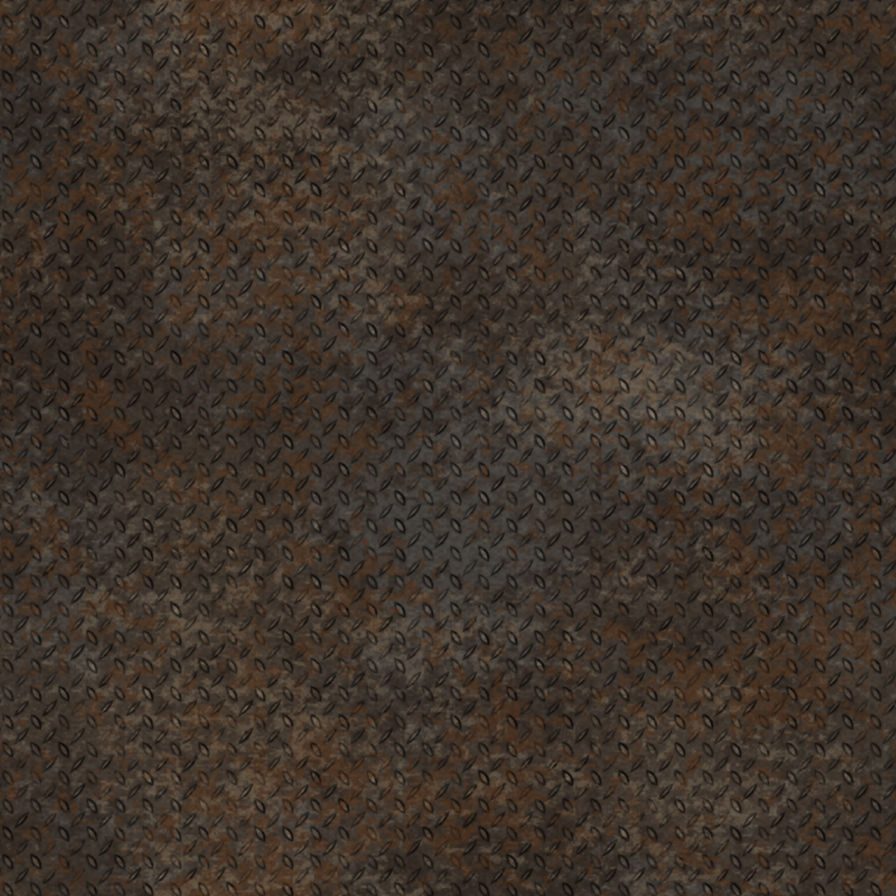
This texture is drawn by a Shadertoy shader. Its source:

```glsl
float hash(vec2 p) {
    return fract(sin(dot(p, vec2(127.1, 311.7))) * 43758.5453);
}

// Value noise that wraps after a whole number of cells
float noise(vec2 p, vec2 period, float seed) {
    vec2 cell = floor(p);
    vec2 f = fract(p);
    f = f * f * (3.0 - 2.0 * f);
    vec2 lo = mod(cell, period) + seed;
    vec2 hi = mod(cell + 1.0, period) + seed;
    return mix(mix(hash(lo), hash(vec2(hi.x, lo.y)), f.x),
               mix(hash(vec2(lo.x, hi.y)), hash(hi), f.x), f.y);
}

// Layered noise; gain sets how rough the small layers are
float fbm(vec2 uv, vec2 frequency, int octaves, float gain, float seed) {
    float sum = 0.0;
    float total = 0.0;
    float amplitude = 1.0;
    for (int octave = 0; octave < octaves; octave++) {
        sum += amplitude * noise(uv * frequency, frequency, seed);
        total += amplitude;
        frequency *= 2.0;
        amplitude *= gain;
        seed += 17.3;
    }
    return sum / total;
}

vec2 rotate(vec2 p, float angle) {
    float c = cos(angle);
    float s = sin(angle);
    return vec2(c * p.x + s * p.y, c * p.y - s * p.x);
}

// Pointed oval along y; size holds half width and half length
float lozenge(vec2 p, vec2 size) {
    float offset = (size.y * size.y - size.x * size.x) / (2.0 * size.x);
    return length(abs(p) + vec2(offset, 0.0)) - offset - size.x;
}

// Raised tread: soft groove, heavier on the shaded flank, and a lit crown
vec3 addTread(vec3 color, vec2 grid, vec2 center, float angle, vec2 size,
              float strength, float repeats, float blur) {
    vec2 cell = floor(grid - center + 0.5);
    vec2 local = rotate(grid - center - cell, angle);
    float wear = hash(mod(cell, vec2(repeats)) + center * 37.0);
    float d = lozenge(local, size) - 0.02;
    float crown = 1.0 - smoothstep(-0.07 - blur, 0.0, d);
    float groove = 1.0 - smoothstep(0.01, 0.05 + blur, abs(d));
    float shadow = 1.0 - smoothstep(0.0, 0.14, abs(d));
    float side = clamp(local.x / size.x, -1.0, 1.0);
    color *= 1.0 - 0.12 * strength * shadow;
    color *= 1.0 + crown * strength * (0.12 + 0.26 * wear - 0.12 * side);
    float depth = mix(0.32, 0.56, wear) * (1.0 + 0.3 * side);
    return color * (1.0 - groove * strength * depth);
}

void mainImage(out vec4 fragColor, in vec2 fragCoord) {
    const float REPEATS = 32.0;
    const vec3 BROWN = vec3(0.238, 0.203, 0.172);
    const vec3 STEEL = vec3(0.270, 0.257, 0.242);
    const vec3 SOOT = vec3(0.180, 0.143, 0.118);
    const vec3 RUST = vec3(0.300, 0.195, 0.120);
    const vec3 DUST = vec3(0.390, 0.335, 0.270);

    vec2 uv = fragCoord / iResolution.xy;
    float blur = 0.6 * REPEATS / min(iResolution.x, iResolution.y);

    // Broad stains
    float coolStain = fbm(uv, vec2(4.0, 6.0), 5, 0.65, 3.0);
    float darkStain = fbm(uv, vec2(4.0, 7.0), 5, 0.65, 41.0);
    float paleStain = fbm(uv, vec2(5.0, 7.0), 5, 0.65, 83.0);
    float rustStain = fbm(uv, vec2(9.0), 4, 0.65, 127.0);

    // Fine corrosion
    float pitting = fbm(uv, vec2(80.0), 3, 0.75, 171.0);
    float flakes = fbm(uv, vec2(72.0), 3, 0.75, 219.0);
    float powder = fbm(uv, vec2(96.0), 3, 0.75, 307.0);
    float grain = noise(uv * 320.0, vec2(320.0), 263.0);

    // Plate colour, layered from bare metal to dust
    float steel = smoothstep(0.38, 0.62, 0.7 * coolStain + 0.3 * powder);
    vec3 color = mix(BROWN, STEEL, steel);
    float soot = smoothstep(0.42, 0.64, 0.45 * darkStain + 0.55 * pitting);
    color = mix(color, SOOT, 0.70 * soot);
    float rust = smoothstep(0.49, 0.64, 0.38 * rustStain + 0.62 * flakes);
    color = mix(color, RUST, 0.72 * rust);
    float dust = smoothstep(0.50, 0.70, 0.42 * paleStain + 0.58 * powder);
    color = mix(color, DUST, 0.62 * dust);
    color *= 0.92 + 0.22 * grain;
    color *= 1.0 + 0.22 * (paleStain - darkStain);

    // Two tread directions, staggered by half a cell
    vec2 grid = uv * REPEATS;
    float exposed = mix(1.0, 0.45, smoothstep(0.42, 0.64, flakes));
    color = addTread(color, grid, vec2(0.28, 0.22), 0.58, vec2(0.095, 0.25),
                     exposed, REPEATS, blur);
    color = addTread(color, grid, vec2(0.78, 0.72), -0.72, vec2(0.055, 0.27),
                     0.85 * exposed, REPEATS, blur);

    fragColor = vec4(color, 1.0);
}
```
